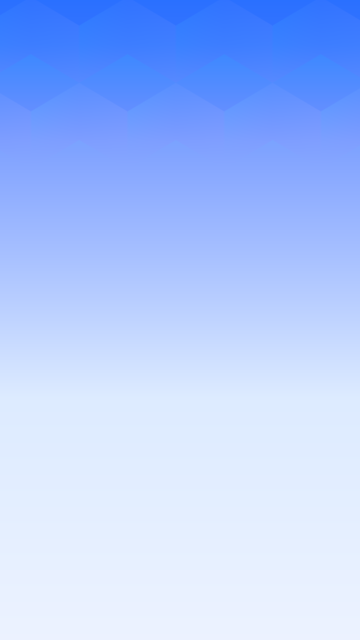
Reproduce this background procedurally as a WebGL 1 fragment shader.

```glsl
precision highp float;

uniform vec2 u_resolution;

#define CUBE_WIDTH 0.2685
#define CUBE_SIDE 0.159
#define FIRST_APEX vec2(0.22, -0.088)
#define HUE_TINT vec3(-0.045, 0.022, 0.0)
#define GLOW_TINT vec3(0.035, 0.035, 0.0)
#define FADE_START 0.34
#define FADE_END 0.47

float ramp(float a, float b, float x) {
    return clamp((x - a) / (b - a), 0.0, 1.0);
}

// Vertical sky gradient, depth runs from 0 at the top to 1 at the bottom
vec3 skyColor(float depth) {
    vec3 color = mix(vec3(0.185, 0.445, 1.0), vec3(0.235, 0.50, 1.0), ramp(0.0, 0.07, depth));
    color = mix(color, vec3(0.49, 0.625, 1.0), ramp(0.07, 0.22, depth));
    color = mix(color, vec3(0.645, 0.745, 1.0), ramp(0.22, 0.39, depth));
    color = mix(color, vec3(0.865, 0.92, 1.0), ramp(0.39, 0.62, depth));
    return mix(color, vec3(0.925, 0.95, 1.0), ramp(0.62, 1.0, depth));
}

// Hue shift (x) and glow (y) of one row of isometric cubes, zero outside it
vec2 cubeRow(vec2 p, float row, float pixel) {
    vec2 q = p - FIRST_APEX - row * vec2(0.5 * CUBE_WIDTH, 1.5 * CUBE_SIDE);
    float side = 2.0 * fract(q.x / CUBE_WIDTH + 0.5) - 1.0;
    float edge = abs(side);
    float v = q.y / CUBE_SIDE;
    float aa = pixel / CUBE_SIDE;

    // Top diamond: light blue at the apex, dim at its lower corner
    float upper = smoothstep(-aa, aa, v - 0.5 * edge);
    float fold = v - 1.0 + 0.5 * edge;
    float below = smoothstep(-aa, aa, fold);
    float drop = clamp(v, 0.0, 1.0);
    vec2 lid = vec2(mix(0.6, -0.1, drop), mix(0.25, -0.75, drop));

    // Side faces: glow under the fold, soft hue contrast along the seam
    float fall = clamp(fold, 0.0, 1.0);
    float seam = mix(-0.4, 0.45, smoothstep(-2.0 * aa, 2.0 * aa, side));
    vec2 wall = vec2(seam * (1.0 - edge) * (1.0 - fall) - 0.25 * fall, 0.2 - 0.4 * fall);

    float end = 1.0 - smoothstep(-aa, aa, fold - 1.0);
    return upper * mix(lid, wall, below) * end;
}

void main() {
    float depth = 1.0 - gl_FragCoord.y / u_resolution.y;
    vec2 p = vec2(gl_FragCoord.x, u_resolution.y - gl_FragCoord.y) / u_resolution.x;
    float pixel = 1.0 / u_resolution.x;

    // Staggered cube rows dissolve into the gradient
    vec2 tone = vec2(0.0);
    for (int i = -1; i < 3; i++) {
        tone += cubeRow(p, float(i), pixel);
    }
    tone *= 1.0 - smoothstep(FADE_START, FADE_END, p.y);

    gl_FragColor = vec4(skyColor(depth) + HUE_TINT * tone.x + GLOW_TINT * tone.y, 1.0);
}
```
